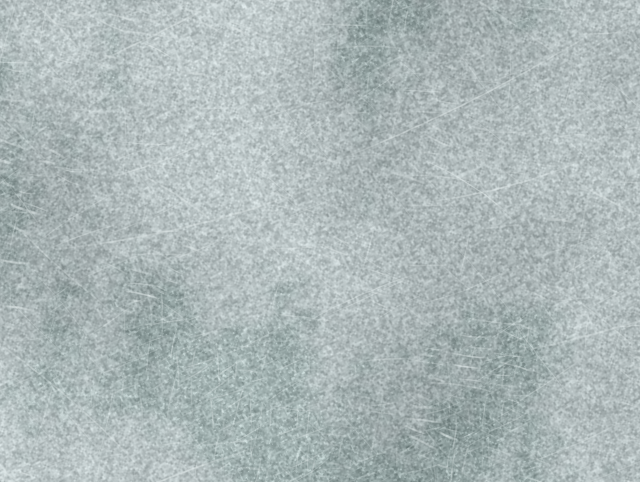
A WebGL 1 fragment shader for this texture:

```glsl
precision highp float;
// Scuffed grey metal: soft cloudy tone, fine grain and worn teal patches,
// crossed by layers of pale scratches. Each layer scatters bent strokes over
// a rotated grid; noise masks gather the short ones into clusters.
uniform vec2 u_resolution;

float hash(vec2 p) {
  vec3 q = fract(vec3(p.xyx) * 0.1031);
  q += dot(q, q.yzx + 33.33);
  return fract((q.x + q.y) * q.z);
}

float noise(vec2 p) {
  vec2 i = floor(p), f = fract(p);
  f = f * f * (3.0 - 2.0 * f);
  return mix(mix(hash(i), hash(i + vec2(1.0, 0.0)), f.x),
             mix(hash(i + vec2(0.0, 1.0)), hash(i + 1.0), f.x), f.y);
}

mat2 turn(float a) {
  return mat2(cos(a), -sin(a), sin(a), cos(a));
}

float fbm(vec2 p) {
  float sum = 0.0, gain = 0.5;
  for (int i = 0; i < 5; i++) {
    sum += gain * noise(p);
    p = turn(0.6) * p * 2.03 + 17.3;
    gain *= 0.5;
  }
  return sum / 0.97;
}

// One stroke per grid cell, tapered at its ends and broken up along its length.
float scratches(vec2 p, float angle, vec2 cell, float width, float keep, float seed) {
  float soft = 0.8 / u_resolution.y;
  vec2 q = turn(angle) * p / cell + seed * 7.31 + 40.0;
  float total = 0.0;
  for (int y = -1; y <= 1; y++) {
    for (int x = -1; x <= 1; x++) {
      vec2 id = floor(q) + vec2(float(x), float(y));
      float a = hash(id + seed), b = hash(id + seed + 31.7);
      float c = hash(id + seed + 77.1), e = hash(id + seed + 113.9);
      vec2 d = turn((c - 0.5) * 0.5) * ((q - id - 0.2 - 0.6 * vec2(a, b)) * cell);
      float reach = cell.x * mix(0.2, 0.65, e);
      d.y += (a - 0.5) * 0.22 * d.x * d.x / reach;
      d.y += 0.0015 * (noise(vec2(d.x * 45.0, a * 90.0)) - 0.5);
      float thick = width * (0.4 + b);
      float line = 1.0 - smoothstep(max(thick - soft, 0.0), thick + soft, abs(d.y));
      float taper = 1.0 - smoothstep(0.35, 1.0, abs(d.x) / reach);
      float wear = 0.35 + 0.9 * noise(vec2(d.x * 70.0, b * 60.0));
      total += line * taper * wear * step(c, keep) * (0.3 + 0.7 * fract(e * 7.0));
    }
  }
  return total;
}

void main() {
  vec2 uv = gl_FragCoord.xy / u_resolution.y;

  // Broad tone and the worn patches, stretched a little upright.
  float cloud = fbm(uv * 2.6 + 3.7);
  float worn = fbm(uv * vec2(3.6, 2.5) + vec2(11.2, 5.4));
  float patches = smoothstep(0.5, 0.74, worn + 0.12 * (noise(uv * 38.0) - 0.5));

  // Fine grain from three sizes of noise.
  vec2 g = turn(0.47) * uv;
  float grain = noise(g * 251.0) + 0.8 * noise(g.yx * 173.0 + 9.0)
              + 0.35 * noise(uv * 83.0) - 1.075;
  float speckle = smoothstep(0.62, 0.95, noise(g * 215.0 + 60.0));

  // Long strokes along the two main diagonals.
  float strokes = 0.85 * scratches(uv, 0.48, vec2(0.62, 0.2), 0.0013, 0.7, 1.0);
  strokes += 0.75 * scratches(uv, -0.52, vec2(0.48, 0.22), 0.0012, 0.6, 2.0);

  // Faint hairlines in all the main directions.
  strokes += 0.42 * scratches(uv, 0.55, vec2(0.24, 0.045), 0.0008, 0.65, 3.0);
  strokes += 0.38 * scratches(uv, -0.68, vec2(0.22, 0.06), 0.0008, 0.65, 4.0);
  strokes += 0.4 * scratches(uv, 1.5, vec2(0.19, 0.065), 0.0009, 0.6, 5.0);
  strokes += 0.5 * scratches(uv, 0.08, vec2(0.14, 0.065), 0.0011, 0.6, 6.0);

  // Dense short scuffs where the masks allow, brightest near worn areas.
  float gather = smoothstep(0.52, 0.72, fbm(uv * 4.2 + 29.0));
  float scuffs = scratches(uv, -0.22, vec2(0.08, 0.022), 0.0018, 0.75, 7.0) * gather;
  scuffs += 0.55 * scratches(uv, 0.5, vec2(0.1, 0.022), 0.001, 0.8, 8.0)
          * max(patches, 0.5 * gather);
  scuffs += 0.55 * scratches(uv, 1.53, vec2(0.1, 0.024), 0.001, 0.8, 9.0) * patches;

  float tone = 0.69 + 0.24 * (cloud - 0.5) + 0.15 * grain;
  tone += patches * (0.1 * speckle - 0.1);
  vec3 tint = mix(vec3(0.0, 0.041, 0.045), vec3(-0.018, 0.046, 0.042), patches);
  vec3 color = vec3(tone) + tint;

  float mark = 1.0 - exp(-0.85 * (strokes + scuffs));
  color = mix(color, vec3(0.9, 0.93, 0.93), mark);
  gl_FragColor = vec4(clamp(color, 0.0, 1.0), 1.0);
}
```
